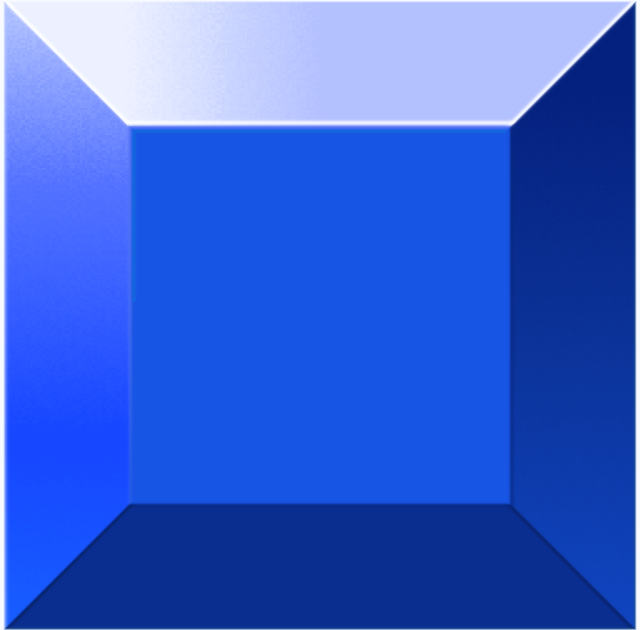
A Shadertoy shader for this background:

```glsl
#define BOX_LOW vec2(0.0068, 0.0010)
#define BOX_HIGH vec2(0.9932, 0.9972)
#define BEVEL vec2(0.1955, 0.1985)
#define SOFTNESS 0.012
#define DITHER_CELLS 256.0
#define DITHER_SPREAD 0.035
#define CENTRE_BLUE vec3(0.092, 0.332, 0.893)
#define BOTTOM_NAVY vec3(0.040, 0.180, 0.565)
#define RIM_BLUE vec3(0.36, 0.47, 0.97)
#define MARGIN_WHITE vec3(0.97, 0.98, 1.0)

float hash(vec2 p) {
    return fract(sin(dot(p, vec2(127.1, 311.7))) * 43758.5453);
}

float ramp(float start, float end, float x) {
    return clamp((x - start) / (end - start), 0.0, 1.0);
}

float line(float d, float width) {
    return exp(-d * d / (width * width));
}

vec3 topFace(float x) {
    vec3 c = mix(vec3(0.925, 0.94, 1.0), vec3(0.81, 0.85, 1.0), ramp(0.20, 0.35, x));
    return mix(c, vec3(0.705, 0.755, 1.0), ramp(0.33, 0.50, x));
}

vec3 leftFace(float t) {
    vec3 c = mix(vec3(0.72, 0.78, 1.0), vec3(0.33, 0.45, 1.0), ramp(0.0, 0.29, t));
    c = mix(c, vec3(0.09, 0.28, 1.0), ramp(0.29, 0.68, t));
    return mix(c, vec3(0.09, 0.36, 1.0), ramp(0.72, 0.97, t));
}

vec3 rightFace(float t) {
    vec3 c = mix(vec3(0.02, 0.13, 0.50), vec3(0.045, 0.20, 0.60), ramp(0.15, 0.55, t));
    return mix(c, vec3(0.06, 0.265, 0.75), ramp(0.55, 0.97, t));
}

void mainImage(out vec4 fragColor, in vec2 fragCoord) {
    vec2 uv = fragCoord / iResolution.xy;
    float soft = max(SOFTNESS, 0.75 / (BEVEL.x * iResolution.x));

    // Depth from each side: 0 at the outer edge, 1 at the inner edge
    vec2 low = (uv - BOX_LOW) / BEVEL;
    vec2 high = (BOX_HIGH - uv) / BEVEL;
    vec2 depth = min(low, high);
    float inset = min(depth.x, depth.y);
    float mitre = depth.x - depth.y;

    // Soft masks for the four bevel faces
    float horizontal = smoothstep(-soft, soft, mitre);
    float upper = step(high.y, low.y);
    float leftSide = step(low.x, high.x);
    float topMask = horizontal * upper;
    float leftMask = (1.0 - horizontal) * leftSide;

    // Dithered gradients on the bevel
    vec2 cell = floor(uv * DITHER_CELLS * vec2(1.0, iResolution.y / iResolution.x));
    float jitter = (hash(cell) - 0.5) * DITHER_SPREAD;
    float fall = 1.0 - uv.y + jitter;
    vec3 sides = mix(rightFace(fall), leftFace(fall), leftSide);
    vec3 caps = mix(BOTTOM_NAVY, topFace(uv.x + jitter), upper);
    vec3 color = mix(sides, caps, horizontal);

    // Bright mitres above, faint dark ones below
    float onBevel = 1.0 - smoothstep(1.0 - soft, 1.0 + soft, inset);
    float crease = line(mitre - 0.018, 0.026) * onBevel;
    color = mix(color, vec3(1.0), crease * upper * 0.85);
    color *= 1.0 - 0.18 * crease * (1.0 - upper);

    // Lit lip over the top of the panel
    color = mix(color, vec3(1.0), topMask * line(inset - 0.970, 0.020) * 0.85);

    // Flat centre with a thin coloured rim
    color = mix(color, CENTRE_BLUE, 1.0 - onBevel);
    float rim = line(inset - 1.005, 0.018);
    float leftFade = 1.0 - 0.75 * ramp(0.25, 0.75, 1.0 - uv.y);
    color = mix(color, RIM_BLUE, rim * (topMask + leftMask * leftFade) * 0.8);
    float tealRim = line(inset - 1.037, 0.016) * (topMask + leftMask * step(0.52, uv.y));
    color = mix(color, vec3(0.06, 0.43, 0.86), tealRim * 0.65);
    float shade = (1.0 - topMask - leftMask) * line(inset - 0.99, 0.020);
    color = mix(color, vec3(0.03, 0.15, 0.50), shade * 0.5);

    // Outer edge and pale margin
    color = mix(color, vec3(0.08, 0.30, 0.55), line(inset, 0.018) * (1.0 - topMask - leftMask) * 0.6);
    color = mix(color, vec3(0.70, 0.78, 1.0), line(inset, 0.022) * leftMask * 0.6);
    color = mix(MARGIN_WHITE, color, smoothstep(-soft, soft, inset));
    fragColor = vec4(color, 1.0);
}
```
